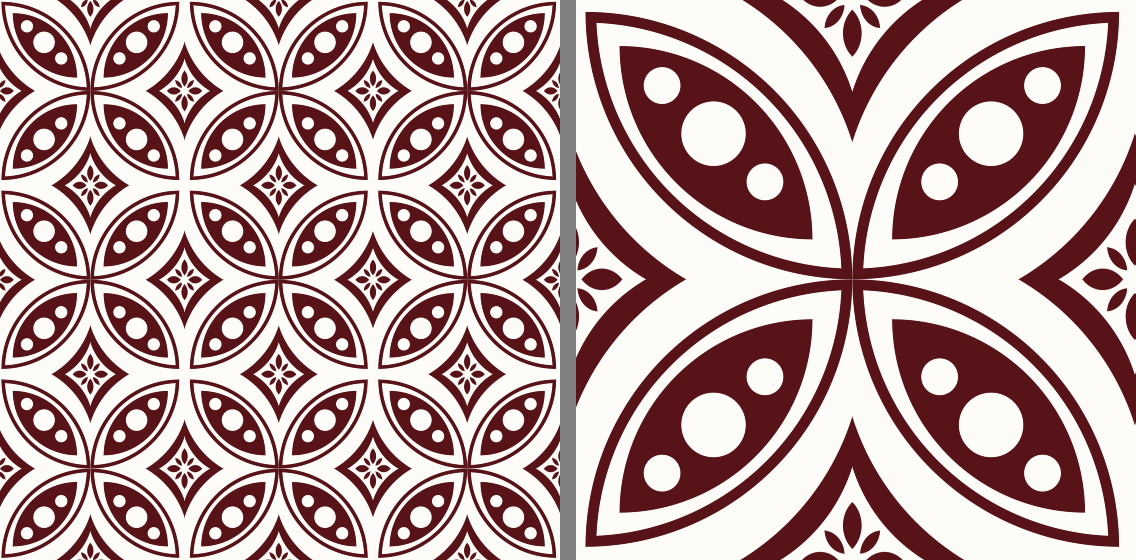
Left: the whole. Right: its middle third, enlarged.
Reproduce this pattern procedurally as a three.js fragment shader.

```glsl
// Tiled floral lattice: four dotted leaves meet at each tile centre, with
// concave four-point stars holding small blossoms at the tile edge midpoints.
// Each tile is folded into one quadrant and drawn with distance functions.

#define TILES vec2(2.972, 2.965)     // repeats across and up
#define CENTRE vec2(0.4978, 0.5004)  // canvas position of the middle tile
#define LEAF_SPAN 0.472              // leaf extent along x and y, in tiles
#define LEAF_LINE 0.0190             // outline width
#define CORE_SCALE 0.723             // filled core relative to the leaf
#define STAR_TIP vec2(0.206, 0.258)  // half width and half height of a star
#define STAR_SAG 0.031               // inward bow of the star sides
#define STAR_HOLE 0.655              // open middle relative to the star
#define BLOSSOM_STRETCH 1.15         // height of a blossom relative to width
#define PAPER vec3(0.992, 0.988, 0.975)
#define INK vec3(0.340, 0.075, 0.090)

varying vec2 vUv;

// Pointed lens along x, with the given half length and half width
float lens(vec2 p, vec2 halfSize) {
  float radius = dot(halfSize, halfSize) / (2.0 * halfSize.y);
  return length(vec2(p.x, abs(p.y) + radius - halfSize.y)) - radius;
}

// Rotates the diagonal of the first quadrant onto the x axis
vec2 alongDiagonal(vec2 p) {
  return vec2(p.x + p.y, p.y - p.x) * 0.70711;
}

// Four-point star whose sides are circular arcs bowed inward
float concaveStar(vec2 p, vec2 tip, float sag) {
  vec2 fromChord = abs(p) - 0.5 * tip;
  vec2 normal = normalize(tip.yx);
  float radius = dot(tip, tip) / (8.0 * sag) + 0.5 * sag;
  float arc = radius - length(fromChord - normal * (radius - sag));
  return max(arc, dot(fromChord, normal));
}

// Outlined leaf around a solid core pierced by three dots
float leafInk(vec2 q) {
  vec2 axis = alongDiagonal(q);
  float halfSpan = LEAF_SPAN * 0.70711;
  vec2 halfSize = halfSpan * vec2(1.0, 0.41421);
  float outer = lens(axis - vec2(halfSpan, 0.0), halfSize);
  float core = lens(axis - vec2(0.341, 0.0), halfSize * CORE_SCALE);
  for (int i = -1; i <= 1; i++) {
    vec2 dotCentre = vec2(0.2455, 0.257) + float(i) * vec2(0.091, 0.085);
    float dotRadius = i == 0 ? 0.057 : 0.0325;
    core = max(core, dotRadius - length(q - dotCentre));
  }
  return min(max(outer, -outer - LEAF_LINE), core);
}

// Eight petals: four long on the axes, four short on the diagonals
float blossomInk(vec2 p) {
  vec2 q = abs(p) / vec2(1.0, BLOSSOM_STRETCH);
  q = vec2(max(q.x, q.y), min(q.x, q.y));
  float longPetal = lens(q - vec2(0.057, 0.0), vec2(0.036, 0.0165));
  float shortPetal = lens(alongDiagonal(q) - vec2(0.0445, 0.0), vec2(0.025, 0.0095));
  return min(longPetal, shortPetal);
}

float starInk(vec2 p) {
  float outer = concaveStar(p, STAR_TIP, STAR_SAG);
  float hole = concaveStar(p, STAR_TIP * STAR_HOLE, STAR_SAG * STAR_HOLE);
  return min(max(outer, -hole), blossomInk(p));
}

void main() {
  // Fold the tile into its first quadrant
  vec2 grid = (vUv - CENTRE) * TILES;
  vec2 q = abs(fract(grid + 0.5) - 0.5);

  // Nearest edge midpoint carries the star
  vec2 starCentre = q.x > q.y ? vec2(0.5, 0.0) : vec2(0.0, 0.5);
  float ink = min(leafInk(q), starInk(q - starCentre));

  // Smooth the edge over about one pixel
  float blur = 0.6 * max(fwidth(grid.x), fwidth(grid.y));
  gl_FragColor = vec4(mix(INK, PAPER, smoothstep(-blur, blur, ink)), 1.0);
}
```
